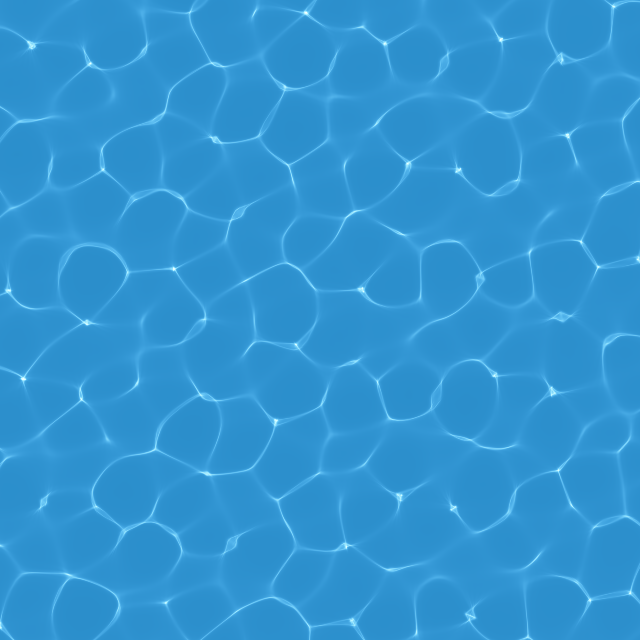
This texture is drawn by a WebGL 1 fragment shader. Its source:

```glsl
precision highp float;
// Draws a net of sunlight caustics on the floor of a clear blue pool.

uniform vec2 u_resolution;

const float TAU = 6.2831853;
const int ROWS = 8;              // rays searched around a point, per axis
const float RAY_GAP = 0.009;     // spacing of the light rays
const float RAY_WIDTH = 0.0052;  // spread of one ray before refraction
const float SOFTNESS = 0.0005;   // smallest spread of a focused ray
const float CURVATURE = 0.45;    // focusing power of each ripple
const float RIPPLES = 8.0;       // ripples on the water, in two groups of four

const vec3 WATER = vec3(0.18, 0.57, 0.81);
const vec3 GLOW_RATE = vec3(1.0, 2.0, 4.8);

// Four ripples: wave vectors, phases, ray shifts and focusing terms.
struct Swell {
  vec4 waveX, waveY, phase;
  vec4 shiftX, shiftY;
  vec4 focusXX, focusXY, focusYY;
};

vec4 hash(vec4 n, float seed) {
  return fract(sin(n * 127.1 + seed * 311.7) * 43758.5453);
}

Swell makeSwell(float first) {
  vec4 index = vec4(0.0, 1.0, 2.0, 3.0) + first;
  vec4 angle = 0.5 * TAU * (index + hash(index, 1.0)) / RIPPLES;
  vec4 waveNumber = 50.0 + 65.0 * hash(index, 2.0);
  vec4 dirX = cos(angle), dirY = sin(angle);
  Swell s;
  s.waveX = dirX * waveNumber;
  s.waveY = dirY * waveNumber;
  s.phase = TAU * hash(index, 3.0);
  s.shiftX = CURVATURE * dirX / waveNumber;
  s.shiftY = CURVATURE * dirY / waveNumber;
  s.focusXX = CURVATURE * dirX * dirX;
  s.focusXY = CURVATURE * dirX * dirY;
  s.focusYY = CURVATURE * dirY * dirY;
  return s;
}

vec4 swellAngle(Swell s, vec2 p) {
  return s.waveX * p.x + s.waveY * p.y + s.phase;
}

// Where four ripples send a ray, and how they stretch it (xx, xy, yy).
vec2 rayShift(Swell s, vec4 sine) {
  return vec2(dot(s.shiftX, sine), dot(s.shiftY, sine));
}

vec3 rayStretch(Swell s, vec4 cosine) {
  return vec3(dot(s.focusXX, cosine), dot(s.focusXY, cosine), dot(s.focusYY, cosine));
}

// Advances sines and cosines by a fixed angle without new trigonometry.
void turn(inout vec4 sine, inout vec4 cosine, vec4 stepSine, vec4 stepCosine) {
  vec4 turned = sine * stepCosine + cosine * stepSine;
  cosine = cosine * stepCosine - sine * stepSine;
  sine = turned;
}

// Light of one ray as a Gaussian spot deformed by the stretch.
float raySpot(vec2 offset, vec3 stretch, float width, float softness) {
  float a = stretch.x, b = stretch.y, d = stretch.z;
  vec3 spread = width * width * vec3(a * a + b * b, b * (a + d), b * b + d * d);
  spread.xz += softness * softness;
  float area = spread.x * spread.z - spread.y * spread.y;
  float falloff = spread.z * offset.x * offset.x
                - 2.0 * spread.y * offset.x * offset.y
                + spread.x * offset.y * offset.y;
  return exp(-0.5 * falloff / area) * inversesqrt(area) / TAU;
}

// Sums the nearby rays that land on a point; the mean over the floor is one.
float causticLight(vec2 point, Swell a, Swell b) {
  vec2 corner = (floor(point / RAY_GAP) + 1.0 - 0.5 * float(ROWS)) * RAY_GAP;
  vec4 stepSinA = sin(a.waveX * RAY_GAP), stepCosA = cos(a.waveX * RAY_GAP);
  vec4 stepSinB = sin(b.waveX * RAY_GAP), stepCosB = cos(b.waveX * RAY_GAP);
  float light = 0.0;
  for (int y = 0; y < ROWS; y++) {
    vec2 origin = corner + vec2(0.0, float(y) * RAY_GAP);
    vec4 angleA = swellAngle(a, origin), angleB = swellAngle(b, origin);
    vec4 sinA = sin(angleA), cosA = cos(angleA);
    vec4 sinB = sin(angleB), cosB = cos(angleB);
    for (int x = 0; x < ROWS; x++) {
      vec2 landing = origin + rayShift(a, sinA) + rayShift(b, sinB);
      vec3 stretch = vec3(1.0, 0.0, 1.0) + rayStretch(a, cosA) + rayStretch(b, cosB);
      light += raySpot(point - landing, stretch, RAY_WIDTH, SOFTNESS);
      turn(sinA, cosA, stepSinA, stepCosA);
      turn(sinB, cosB, stepSinB, stepCosB);
      origin.x += RAY_GAP;
    }
  }
  return light * RAY_GAP * RAY_GAP;
}

// Brightens the water towards white, blue first and red last.
vec3 litWater(float light, float neutral, float gain) {
  return 1.0 - (1.0 - WATER) * exp(-GLOW_RATE * gain * (light - neutral));
}

void main() {
  vec2 point = gl_FragCoord.xy / u_resolution.y;
  float light = causticLight(point, makeSwell(0.0), makeSwell(4.0));
  gl_FragColor = vec4(litWater(light, 0.54, 0.036), 1.0);
}
```
